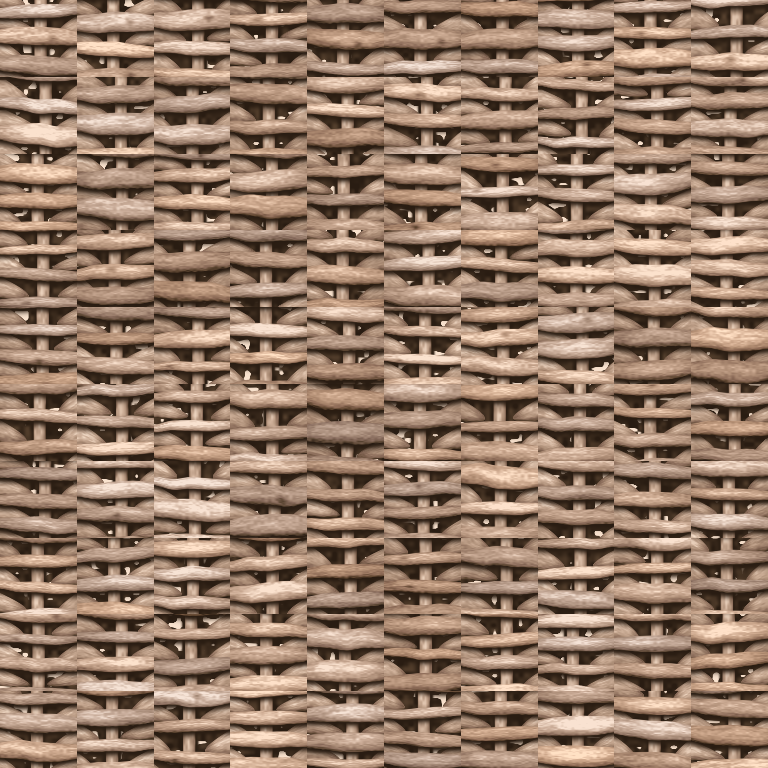
Reproduce this texture procedurally as a Shadertoy shader.

```glsl
// Wicker weave: a 10 x 10 grid of cut patches, each with one upright stake,
// bulging front strands and back strands that curve away behind the stake.
// Each part yields a brightness, which a shared wood ramp turns into colour.

const float TILES = 10.0;          // patches across and down
const float ROWS_MIN = 2.5;        // front strands per patch
const float ROWS_MAX = 3.0;
const float STAKE_HALF = 0.082;    // half width, in patches
const float FRONT_MIN = 0.19;      // half thickness, in rows
const float FRONT_MAX = 0.39;
const float BACK_HALF = 0.40;
const float TAPER = 0.9;           // thinning of strands towards the sides
const float GRAIN = 0.40;
const float SHADOW_REACH = 0.17;   // in rows
const float SHADOW_DEPTH = 0.95;

const vec3 DARK  = vec3(0.16, 0.11, 0.07);
const vec3 BROWN = vec3(0.37, 0.28, 0.20);
const vec3 MID   = vec3(0.54, 0.42, 0.35);
const vec3 TAN   = vec3(0.67, 0.55, 0.46);
const vec3 SAND  = vec3(0.80, 0.68, 0.59);
const vec3 CREAM = vec3(0.98, 0.89, 0.81);

float hash(vec2 p) {
    vec3 q = fract(vec3(p.xyx) * 0.1031);
    q += dot(q, q.yzx + 33.33);
    return fract((q.x + q.y) * q.z);
}

float noise(vec2 p) {
    vec2 i = floor(p), f = fract(p);
    f = f * f * (3.0 - 2.0 * f);
    return mix(mix(hash(i), hash(i + vec2(1, 0)), f.x),
               mix(hash(i + vec2(0, 1)), hash(i + vec2(1, 1)), f.x), f.y);
}

// Colour ramp from deep shade (0) to highlight (1)
vec3 wood(float light) {
    float s = clamp(light, 0.0, 1.0) * 5.0;
    vec3 c = mix(DARK, BROWN, clamp(s, 0.0, 1.0));
    c = mix(c, MID, clamp(s - 1.0, 0.0, 1.0));
    c = mix(c, TAN, clamp(s - 2.0, 0.0, 1.0));
    c = mix(c, SAND, clamp(s - 3.0, 0.0, 1.0));
    return mix(c, CREAM, clamp(s - 4.0, 0.0, 1.0));
}

// Round cane lit from above; t runs from -1 (bottom) to 1 (top)
float cane(float t, float x, float seed) {
    float u = (t - 0.3) / 1.3;
    float fibre = noise(vec2(x * 5.0, t * 4.0) + seed * 91.0) * 0.5
                + noise(vec2(x * 22.0, t * 8.0) + seed * 57.0) * 0.5;
    return 0.06 + 0.80 * pow(max(0.0, 1.0 - u * u), 0.7) + GRAIN * (fibre - 0.5);
}

float cover(float d, float aa) { return smoothstep(-aa, aa, d); }

void mainImage(out vec4 fragColor, in vec2 fragCoord) {
    vec2 grid = fragCoord / iResolution.xy * TILES;
    vec2 tile = floor(grid), p = fract(grid);
    float seed = hash(tile + 3.7);
    float rows = mix(ROWS_MIN, ROWS_MAX, hash(tile + 17.3));
    float v = p.y * rows + seed * 3.0;
    float aaX = 0.6 * TILES / iResolution.x;
    float aaY = 0.6 * TILES * rows / iResolution.y;
    float stakeX = mix(0.46, 0.60, hash(tile + 41.9));
    float dx = p.x - stakeX, side = sign(dx), d = abs(dx);
    float row = floor(v);
    float wear = 0.22 * (noise(grid * 1.7 + 30.0) - 0.5);

    // Dark hollow with a few small sunlit slivers
    vec3 col = wood(0.2 * noise(grid * 14.0) - 0.03);
    float sliver = smoothstep(0.78, 0.84, noise(grid * vec2(9.0, 15.0) + 8.0));
    col = mix(col, CREAM, sliver * smoothstep(0.10, 0.13, d));

    // Back strands: domes that fall away towards the stake
    for (int i = -1; i <= 2; i++) {
        float k = row + float(i);
        float h = hash(tile * 7.0 + vec2(k * 3.1, side * 5.0 + 9.0));
        float tip = mix(0.10, 0.25, h);
        float reach = clamp((d - tip) / (0.52 - tip), 0.0, 1.0);
        float halfH = BACK_HALF * mix(0.8, 1.1, h) * sqrt(reach) + 0.001;
        float y = v - k + 0.30 * (1.0 - reach) + 0.14 * (h - 0.5);
        float light = cane(clamp(y / halfH, -1.0, 1.0), p.x, h) + wear;
        light = light * mix(0.45, 0.95, smoothstep(0.0, 0.6, reach)) - 0.03;
        float mask = cover(halfH - abs(y), aaY) * step(tip, d);
        col = mix(col, wood(light), mask);
    }

    // Upright stake, with a thin shadow beside it
    float across = dx / STAKE_HALF;
    col = mix(col, DARK, 0.8 * smoothstep(0.07, 0.0, d - STAKE_HALF));
    float stakeLight = 0.20 + 0.60 * sqrt(max(0.0, 1.0 - across * across))
                     - 0.12 * across + 0.3 * (noise(vec2(p.x * 35.0, v * 5.0)) - 0.5);
    col = mix(col, wood(stakeLight), cover(STAKE_HALF - d, aaX));

    // Front strands, upper rows first, each shading what lies beneath it
    for (int i = 1; i >= -1; i--) {
        vec2 id = tile * 11.0 + vec2(row + float(i), 5.3);
        float h = hash(id), tone = hash(id + 29.1), tilt = hash(id + 63.7) - 0.5;
        float wobble = 0.12 * (noise(vec2(p.x * 4.0, h * 40.0)) - 0.5);
        float y = v - row - float(i) - 0.5 - 0.2 * (h - 0.5) - 0.3 * tilt * dx - wobble;
        float halfH = mix(FRONT_MIN, FRONT_MAX, tone) * (1.0 - TAPER * dx * dx);
        float below = max(0.0, -y - halfH) / SHADOW_REACH;
        float shade = step(y, 0.0) * exp(-below * below);
        col = mix(col, DARK, SHADOW_DEPTH * shade);

        float t = clamp(y / halfH, -1.0, 1.0);
        float light = cane(t, p.x, h) + 0.26 * (hash(id + 81.0) - 0.5) - 0.5 * dx * dx + wear;
        // Occasional knot or worn spot
        vec2 knot = vec2((p.x - 0.2 - 0.6 * tone) * 16.0, (t - tilt) * 3.0);
        light -= 0.35 * step(0.88, hash(id + 12.5)) * exp(-dot(knot, knot));
        vec3 tint = mix(vec3(1.03, 0.99, 0.95), vec3(0.98, 1.0, 1.04), hash(id + 7.9));
        col = mix(col, wood(light) * tint, cover(halfH - abs(y), aaY));
    }

    fragColor = vec4(clamp(col, 0.0, 1.0), 1.0);
}
```
